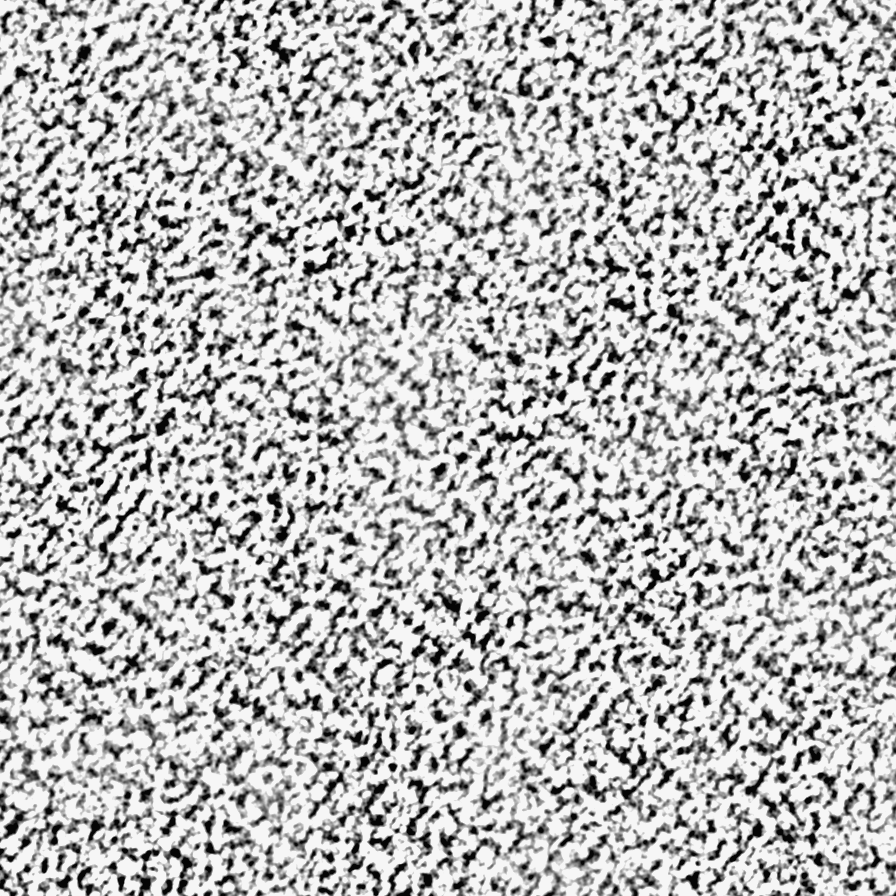
This texture is drawn by a Shadertoy shader. Its source:

```glsl
// Rough black and white plaster: slanted, jagged dark pits between flat pale grains.

const vec3  PAPER_COLOR    = vec3(0.965);
const vec3  INK_COLOR      = vec3(0.02);
const float GRAIN_ANGLE    = 0.90;             // long axis of the grains, radians
const vec2  GRAIN_CELLS    = vec2(66.0, 95.0); // cells per canvas, along and across
const float CHIP_CELLS     = 158.0;            // round chips that roughen the edges
const float SPECK_CELLS    = 290.0;
const float CLUMP_SCALE    = 0.35;             // clump frequency relative to the grains
const float WARP_AMOUNT    = 0.07;             // bending of the grains, in cells
const vec4  LAYER_WEIGHTS  = vec4(1.0, 0.50, 0.10, 0.16); // grain, chips, specks, clumps
const float PATCH_CELLS    = 7.0;
const float PATCH_CONTRAST = 0.13;
const float TONE_LEVEL     = 0.85;             // brightness at the mean height
const float TONE_SLOPE     = 0.49;             // brightness per deviation of height
const float NOISE_DEVIATION = 0.216;           // spread of raw gradient noise

mat2 rotation(float angle) {
    float c = cos(angle), s = sin(angle);
    return mat2(c, -s, s, c);
}

// Unit gradient with a hashed direction for one lattice point
vec2 latticeGradient(vec2 cell) {
    uvec2 q = uvec2(ivec2(cell));
    uint h = q.x * 0x9E3779B1u ^ q.y * 0x85EBCA77u;
    h = (h ^ (h >> 15)) * 0x2C1B3C6Du;
    h = (h ^ (h >> 12)) * 0x297A2D39u;
    h ^= h >> 15;
    float angle = 6.28319 * float(h & 0xFFFFu) / 65536.0;
    return vec2(cos(angle), sin(angle));
}

// Gradient noise scaled to unit deviation
float gradientNoise(vec2 p) {
    vec2 cell = floor(p);
    vec2 f = p - cell;
    vec2 fade = f * f * f * (f * (f * 6.0 - 15.0) + 10.0);
    vec2 e = vec2(1.0, 0.0);
    float a = dot(latticeGradient(cell), f);
    float b = dot(latticeGradient(cell + e.xy), f - e.xy);
    float c = dot(latticeGradient(cell + e.yx), f - e.yx);
    float d = dot(latticeGradient(cell + e.xx), f - e.xx);
    return mix(mix(a, b, fade.x), mix(c, d, fade.x), fade.y) / NOISE_DEVIATION;
}

// Layered surface height with unit deviation
float surfaceHeight(vec2 uv) {
    vec2 p = rotation(GRAIN_ANGLE) * uv * GRAIN_CELLS;
    vec2 bend = vec2(gradientNoise(p * 0.6 + 31.7), gradientNoise(p * 0.6 + 83.2));

    vec4 layers = vec4(
        gradientNoise(p + WARP_AMOUNT * bend),
        gradientNoise(rotation(0.45) * uv * CHIP_CELLS + 17.3),
        gradientNoise(rotation(1.10) * uv * SPECK_CELLS + 51.9),
        gradientNoise(rotation(0.30) * p * CLUMP_SCALE + 97.1));
    return dot(layers, LAYER_WEIGHTS) / length(LAYER_WEIGHTS);
}

void mainImage(out vec4 fragColor, in vec2 fragCoord) {
    vec2 uv = fragCoord / iResolution.y;

    // Broad patches where the pits are shallow or deep
    float contrast = 1.0 + PATCH_CONTRAST * gradientNoise(uv * PATCH_CELLS + 7.4);
    float height = surfaceHeight(uv) * contrast;

    // Soft ramp from pit to grain, flattened at both ends
    float brightness = TONE_LEVEL + TONE_SLOPE * height;
    float paper = clamp((brightness - INK_COLOR.r) / (PAPER_COLOR.r - INK_COLOR.r), 0.0, 1.0);
    fragColor = vec4(mix(INK_COLOR, PAPER_COLOR, paper), 1.0);
}
```
